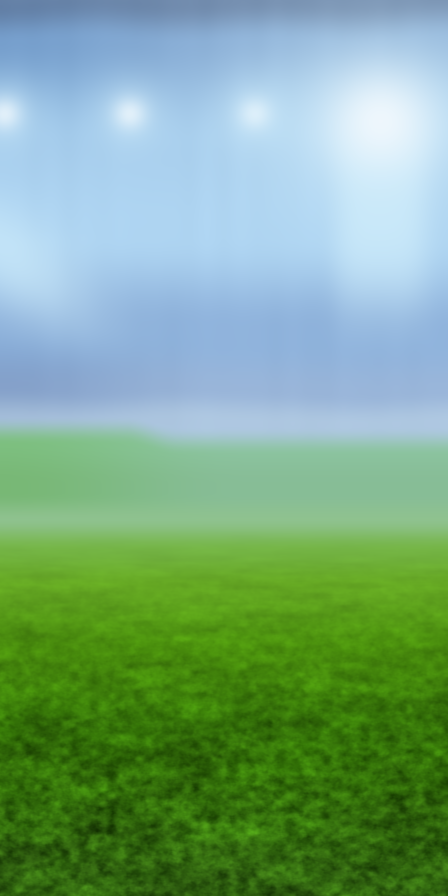
Reproduce this background procedurally as a WebGL 1 fragment shader.

```glsl
precision highp float;
// Blurred stadium: hazy blue stands, floodlights with beams, and a textured green pitch.

uniform vec2 u_resolution;

const vec3 LIGHT_COLOR = vec3(0.94, 0.97, 0.99);
const vec3 BEAM_COLOR = vec3(0.80, 0.92, 0.98);

// Sine-free hash
float hash(vec2 p) {
  vec3 q = fract(p.xyx * vec3(0.1031, 0.1030, 0.0973));
  q += dot(q, q.yzx + 33.33);
  return fract((q.x + q.y) * q.z);
}

float noise(vec2 p) {
  vec2 cell = floor(p);
  vec2 f = fract(p);
  f = f * f * (3.0 - 2.0 * f);
  float low = mix(hash(cell), hash(cell + vec2(1.0, 0.0)), f.x);
  float high = mix(hash(cell + vec2(0.0, 1.0)), hash(cell + 1.0), f.x);
  return mix(low, high, f.y);
}

// Layered noise centred on zero
float fbm(vec2 p) {
  float sum = 0.0;
  float weight = 0.5;
  for (int i = 0; i < 4; i++) {
    sum += weight * (noise(p) - 0.5);
    p = mat2(1.6, 0.5, -0.5, 1.6) * p + 17.3;
    weight *= 0.62;
  }
  return sum;
}

// Soft elliptical falloff
float glow(vec2 p, vec2 center, vec2 radius) {
  vec2 d = (p - center) / radius;
  return exp(-dot(d, d));
}

// Next stop of a vertical gradient
vec3 stop(vec3 color, vec3 next, float from, float to, float depth) {
  return mix(color, next, smoothstep(from, to, depth));
}

vec3 standsColor(vec2 p) {
  float d = p.y + 0.012 * (noise(p * vec2(5.0, 9.0)) - 0.5);
  vec3 color = vec3(0.45, 0.55, 0.68);
  color = stop(color, vec3(0.55, 0.69, 0.84), 0.0, 0.045, d);
  color = stop(color, vec3(0.66, 0.81, 0.93), 0.035, 0.16, d);
  color = stop(color, vec3(0.68, 0.83, 0.945), 0.16, 0.25, d);
  color = stop(color, vec3(0.56, 0.70, 0.86), 0.265, 0.365, d);
  color = stop(color, vec3(0.60, 0.71, 0.85), 0.38, 0.44, d);
  color = stop(color, vec3(0.68, 0.78, 0.88), 0.435, 0.47, d);
  // Darker edge on the left, faint vertical streaks across the stands
  color -= vec3(0.08, 0.08, 0.06) * glow(p, vec2(0.0, 0.43), vec2(0.28, 0.045));
  color -= vec3(0.09, 0.07, 0.04) * glow(p, vec2(0.0, 0.06), vec2(0.35, 0.08));
  return color + 0.012 * (noise(vec2(p.x * 26.0, p.y * 5.0)) - 0.5);
}

vec3 addFloodlights(vec3 color, vec2 p) {
  // Slanted beam from the left edge
  float slant = p.x - (p.y - 0.27) * 1.5;
  float beam = exp(-pow(slant / 0.13, 2.0)) * smoothstep(0.18, 0.28, p.y);
  beam *= 1.0 - smoothstep(0.29, 0.42, p.y);
  color = mix(color, BEAM_COLOR, 0.65 * beam);
  // Vertical beam below the main light
  float column = exp(-pow((p.x - 0.85) / 0.105, 4.0));
  column *= smoothstep(0.10, 0.18, p.y) * (1.0 - smoothstep(0.24, 0.41, p.y));
  color = mix(color, BEAM_COLOR, 0.85 * column);
  // Row of small lamps
  for (int i = 0; i < 3; i++) {
    vec2 lamp = vec2(0.01 + 0.28 * float(i), 0.127);
    color = mix(color, BEAM_COLOR, 0.5 * glow(p, lamp, vec2(0.075, 0.038)));
    color = mix(color, LIGHT_COLOR, 0.75 * glow(p, lamp, vec2(0.035, 0.017)));
  }
  // Main light with its wide halo
  vec2 mainLight = vec2(0.85, 0.135);
  color = mix(color, BEAM_COLOR, 0.72 * glow(p, mainLight, vec2(0.28, 0.105)));
  return mix(color, LIGHT_COLOR, 0.95 * glow(p, mainLight, vec2(0.115, 0.055)));
}

vec3 pitchColor(vec2 p) {
  float d = p.y;
  vec3 farGrass = mix(vec3(0.49, 0.75, 0.50), vec3(0.55, 0.77, 0.63), smoothstep(0.0, 0.55, p.x));
  vec3 color = stop(farGrass, farGrass - vec3(0.02, 0.03, 0.04), 0.49, 0.54, d);
  color = stop(color, vec3(0.56, 0.76, 0.56), 0.55, 0.582, d);
  color = stop(color, vec3(0.46, 0.71, 0.28), 0.578, 0.615, d);
  color = stop(color, vec3(0.40, 0.66, 0.14), 0.605, 0.655, d);
  color = stop(color, vec3(0.29, 0.56, 0.05), 0.64, 0.73, d);
  color = stop(color, vec3(0.20, 0.44, 0.03), 0.71, 0.83, d);
  color = stop(color, vec3(0.19, 0.39, 0.06), 0.83, 1.0, d);
  // Grass texture grows and sharpens toward the viewer
  float near = smoothstep(0.59, 0.95, d);
  float clumps = fbm(vec2(p.x * 9.0, log(d - 0.42) * 22.0));
  float blades = fbm(vec2(p.x * 48.0, d * 125.0));
  float shade = clumps * mix(0.1, 0.55, near) + blades * near * 0.65;
  shade *= smoothstep(0.58, 0.66, d);
  color *= 1.0 + shade * 1.25;
  return color + vec3(0.06, 0.03, 0.05) * blades * near;
}

void main() {
  vec2 p = gl_FragCoord.xy / u_resolution;
  p.y = 1.0 - p.y;
  vec3 color = addFloodlights(standsColor(p), p);
  // The hazy far edge sits slightly higher on the left
  float edge = mix(0.478, 0.490, smoothstep(0.28, 0.40, p.x));
  float pitch = smoothstep(edge - 0.014, edge + 0.018, p.y);
  color = mix(color, pitchColor(vec2(p.x, max(p.y, 0.47))), pitch);
  gl_FragColor = vec4(clamp(color, 0.0, 1.0), 1.0);
}
```
